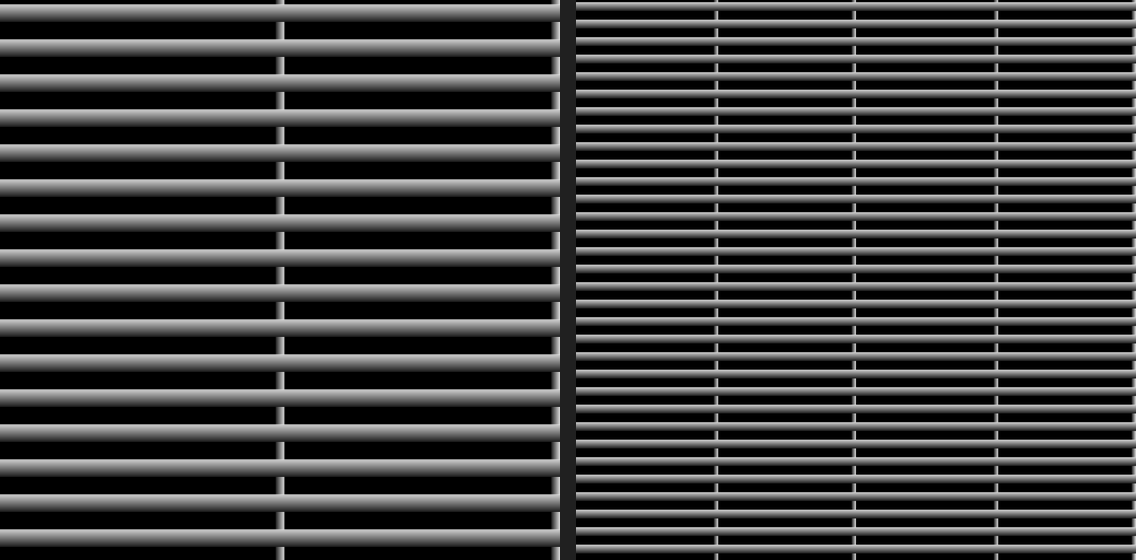
Left: one tile. Right: repeated 2 by 2.
Write a Shadertoy shader that draws this pattern.

```glsl
// Signed offset from a centre, wrapped over one period
float wrapOffset(float x, float centre, float period) {
    return (fract((x - centre) / period + 0.5) - 0.5) * period;
}

// Antialiased coverage of a strip
float strip(float offset, float halfWidth, float pixel) {
    return clamp((halfWidth - abs(offset)) / pixel + 0.5, 0.0, 1.0);
}

// Grey ramp running from the shaded side to the lit side of a strip
float ramp(float offset, float halfWidth, float dark, float lit) {
    return mix(dark, lit, clamp(offset / halfWidth * 0.5 + 0.5, 0.0, 1.0));
}

void mainImage(out vec4 fragColor, in vec2 fragCoord) {
    vec2 uv = fragCoord / iResolution.xy;
    vec2 pixel = 1.0 / iResolution.xy;
    float shade = 0.0;

    // Upright posts behind, lit from the right
    float postHalf = 1.0 / 128.0;
    for (int i = 0; i < 2; i++) {
        float centre = 0.5 + float(i) * (0.5 - postHalf);
        float across = wrapOffset(uv.x, centre, 1.0);
        float post = ramp(across, postHalf, 0.12, 0.86);
        shade = mix(shade, post, strip(across, postHalf, pixel.x));
    }

    // Sixteen slats in front, lit from above with a thin bright lip
    float slatHalf = 1.0 / 64.0;
    float up = wrapOffset(uv.y, 0.625 / 16.0, 1.0 / 16.0);
    float slat = ramp(up, slatHalf, 0.11, 0.82);
    slat += 0.05 * smoothstep(0.88, 0.96, up / slatHalf);
    shade = mix(shade, slat, strip(up, slatHalf, pixel.y));

    fragColor = vec4(vec3(shade), 1.0);
}
```
